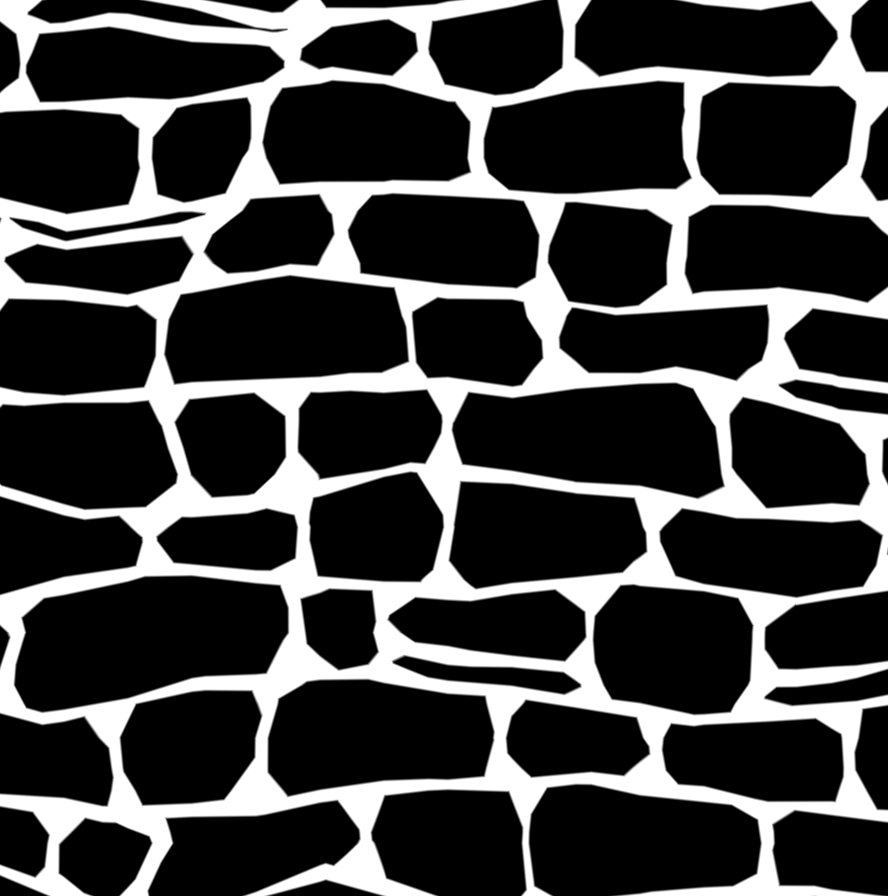
Write a WebGL 1 fragment shader that draws this texture.

```glsl
precision highp float;
uniform vec2 u_resolution;

#define ROWS 9.0
#define STONE_WIDTH 0.205
#define ROW_WANDER 0.62
#define JOINT_JITTER 0.62
#define JOINT_SLANT 0.15
#define HALF_GAP 0.0073
#define GAP_VARIATION 0.65
#define CORNER_MIN vec2(0.008, 0.012)
#define CORNER_MAX vec2(0.034, 0.050)
#define SPLIT_CHANCE 0.09
#define EDGE_SOFTNESS 0.0018

const vec3 STONE = vec3(0.0);
const vec3 MORTAR = vec3(1.0);

float hash(vec2 p) {
  vec3 q = fract(vec3(p.xyx) * vec3(0.1031, 0.1130, 0.0973));
  q += dot(q, q.yzx + 33.33);
  return fract((q.x + q.y) * q.z);
}

// Noise along a line, straight between its knots so edges look chiselled
float facets(float t, float seed) {
  float k = floor(t);
  return mix(hash(vec2(k, seed)), hash(vec2(k + 1.0, seed)), t - k);
}

// Height of the bed line under a row, in rows
float bedLine(float row, float x) {
  return row + ROW_WANDER * (facets(x * 5.5 + row * 0.37, row + 17.0) - 0.5);
}

// Position of an upright joint, in stone widths
float jointLine(float k, float row, float y) {
  float jitter = JOINT_JITTER * (hash(vec2(k, row + 61.0)) - 0.5);
  float slant = JOINT_SLANT * (facets(y * 17.0, k * 7.0 + row * 31.0 + 200.0) - 0.5);
  return k + jitter + slant;
}

// Mortar inset along one side of a stone
float inset(float t, float seed) {
  return HALF_GAP * (1.0 + GAP_VARIATION * (2.0 * facets(t * 14.0, seed) - 1.0));
}

// Distance inside a randomly sized corner cut
float cornerCut(vec2 sides, vec2 size, float seed) {
  vec2 cut = mix(CORNER_MIN, CORNER_MAX, vec2(hash(vec2(seed, 3.0)), hash(vec2(seed, 8.0))));
  cut = min(cut, 0.45 * size);
  return (dot(sides, 1.0 / cut) - 1.0) / length(1.0 / cut);
}

// Signed distance to the stone outline, positive inside
float stoneDistance(vec2 p) {
  // Row between two wandering bed lines
  float row = floor(p.y * ROWS);
  if (p.y * ROWS < bedLine(row, p.x)) row -= 1.0;
  else if (p.y * ROWS >= bedLine(row + 1.0, p.x)) row += 1.0;
  float bottom = bedLine(row, p.x) / ROWS;
  float top = bedLine(row + 1.0, p.x) / ROWS;

  // Nearest joints on either side
  float u = p.x / STONE_WIDTH + hash(vec2(row, 5.0)) + 10.0;
  float left = -1.0, right = 1000.0, id = 0.0;
  for (int i = -1; i <= 2; i++) {
    float k = floor(u) + float(i);
    float joint = jointLine(k, row, p.y);
    if (joint <= u && joint > left) { left = joint; id = k; }
    if (joint > u) right = min(right, joint);
  }
  float seed = id * 13.0 + row * 57.0 + 300.0;

  // Some stones are paired with a thin slab
  if (hash(vec2(seed, 21.0)) < SPLIT_CHANCE) {
    float share = hash(vec2(seed, 22.0)) < 0.5 ? 0.3 : 0.7;
    float seam = mix(bottom, top, share);
    if (p.y > seam) { bottom = seam; seed += 0.5; }
    else top = seam;
  }

  // Four sides, then four chipped corners
  vec2 low = vec2((u - left) * STONE_WIDTH - inset(p.y, seed + 0.11),
                  p.y - bottom - inset(p.x, seed + 0.23));
  vec2 high = vec2((right - u) * STONE_WIDTH - inset(p.y, seed + 0.31),
                   top - p.y - inset(p.x, seed + 0.43));
  vec2 size = max(low + high, vec2(0.004));
  float d = min(min(low.x, low.y), min(high.x, high.y));
  d = min(d, cornerCut(low, size, seed + 1.1));
  d = min(d, cornerCut(high, size, seed + 2.2));
  d = min(d, cornerCut(vec2(low.x, high.y), size, seed + 3.3));
  d = min(d, cornerCut(vec2(high.x, low.y), size, seed + 4.4));
  return d;
}

void main() {
  vec2 p = gl_FragCoord.xy / u_resolution.y;
  float stone = smoothstep(-EDGE_SOFTNESS, EDGE_SOFTNESS, stoneDistance(p));
  gl_FragColor = vec4(mix(MORTAR, STONE, stone), 1.0);
}
```
